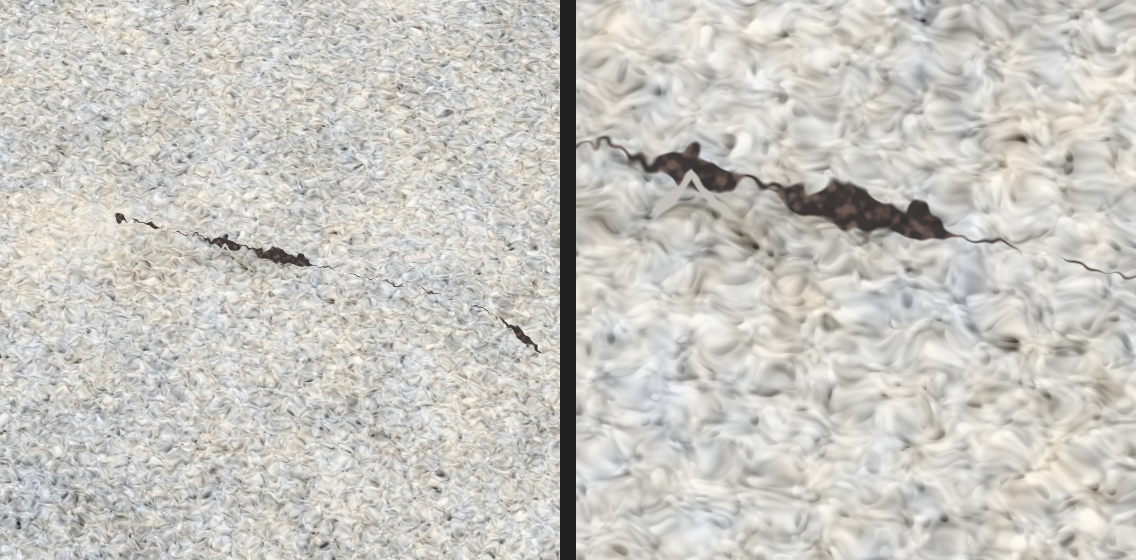
Left: the whole. Right: its middle third, enlarged.
This texture is drawn by a three.js fragment shader. Its source:

```glsl
varying vec2 vUv;

const vec3 STONE = vec3(0.812, 0.808, 0.788);
const vec3 WARM_TINT = vec3(0.022, 0.004, -0.022);
const vec3 COOL_TINT = vec3(-0.012, 0.0, 0.026);
const vec3 CRACK_DARK = vec3(0.19, 0.17, 0.17);
const vec3 CRACK_BROWN = vec3(0.40, 0.32, 0.29);
const vec3 FIBRE = vec3(0.77, 0.76, 0.73);
const vec2 LIGHT = vec2(-0.5, 0.86);
const float GRAIN_SCALE = 42.0;
const float GRAIN_TILT = -0.45;
const float GRAIN_CONTRAST = 1.0;
const float SHADOW_SKEW = 1.5;
const float CRACK_START = 0.207;
const float CRACK_END = 0.968;
const float CRACK_SOFTNESS = 0.0017;

float hash(vec2 p) {
  return fract(sin(dot(p, vec2(127.1, 311.7))) * 43758.5453);
}

vec2 rotate(vec2 p, float a) {
  float c = cos(a), s = sin(a);
  return vec2(c * p.x - s * p.y, s * p.x + c * p.y);
}

float gradientAt(vec2 cell, vec2 offset) {
  float a = 6.2832 * hash(cell);
  return dot(vec2(cos(a), sin(a)), offset);
}

// Gradient noise, centred on zero
float noise(vec2 p) {
  vec2 i = floor(p), f = fract(p);
  vec2 u = f * f * f * (f * (f * 6.0 - 15.0) + 10.0);
  vec2 e = vec2(1.0, 0.0);
  float low = mix(gradientAt(i, f), gradientAt(i + e, f - e), u.x);
  float high = mix(gradientAt(i + e.yx, f - e.yx), gradientAt(i + 1.0, f - 1.0), u.x);
  return mix(low, high, u.y);
}

// Tilted flakes, each with its own tone and a lit upper side
float flakes(vec2 p) {
  vec2 cell = floor(p);
  float tone = 0.0;
  for (int y = -1; y <= 1; y++) {
    for (int x = -1; x <= 1; x++) {
      vec2 id = cell + vec2(float(x), float(y));
      vec2 centre = id + vec2(hash(id + 3.7), hash(id + 9.2));
      vec2 d = p - centre;
      float tilt = GRAIN_TILT + 2.4 * (hash(id + 5.1) - 0.5);
      float size = mix(0.3, 0.62, hash(id + 7.3));
      float r = length(rotate(d, -tilt) * vec2(1.0, 1.9)) / size;
      float face = 0.2 * (hash(id + 1.9) - 0.5) + 0.36 * dot(d, LIGHT);
      tone = mix(tone, face, 1.0 - smoothstep(0.6, 1.1, r));
    }
  }
  return tone;
}

float grainTone(vec2 uv) {
  // Grains grow finer towards the top
  vec2 p = vec2(uv.x, uv.y * (1.0 + 0.2 * uv.y)) * GRAIN_SCALE;
  p += 0.5 * vec2(noise(p * 0.9 + 17.0), noise(p * 0.9 + 41.0));
  vec2 q = rotate(p, -GRAIN_TILT) * vec2(0.85, 1.2);
  float tone = 0.12 * noise(q) + 0.17 * noise(q * 1.9 + 11.0);
  tone += 0.15 * noise(q * 3.7 + 23.0);
  return tone + flakes(p * 0.95) + 0.85 * flakes(p * 1.75 + 31.0);
}

float bump(float x, float centre, float width) {
  float d = (x - centre) / width;
  return exp(-d * d);
}

float crackHeight(float x) {
  float bend = max(x - 0.8, 0.0);
  return 0.612 - 0.24 * (x - 0.21) - 2.1 * bend * bend;
}

// Half width: a broken hairline that opens into pits
float crackWidth(float x) {
  float hairline = 0.0021 * smoothstep(-0.2, 0.15, noise(vec2(x * 32.0, 4.0))) - 0.001;
  float pits = 0.008 * bump(x, 0.214, 0.009) + 0.004 * bump(x, 0.27, 0.018);
  pits += 0.011 * bump(x, 0.405, 0.022) + 0.015 * bump(x, 0.50, 0.026);
  pits += 0.011 * bump(x, 0.54, 0.012) + 0.009 * bump(x, 0.933, 0.024);
  return hairline + pits;
}

void main() {
  vec2 uv = vUv;

  // Broad patches, a pale bank above the crack and grey hollows below it
  float patches = 0.07 * noise(uv * 6.0 + 2.0) + 0.06 * noise(uv * 14.0 + 8.0);
  float bank = bump(uv.x, 0.2, 0.16) * bump(uv.y, 0.59, 0.07);
  float hollow = bump(uv.x, 0.41, 0.13) * bump(uv.y, crackHeight(uv.x) - 0.025, 0.03);
  float corner = bump(length(uv - vec2(0.1, 0.06)), 0.0, 0.2);
  float tone = GRAIN_CONTRAST * grainTone(uv) * (1.0 - 0.3 * bank) + patches;
  tone += 0.07 * bank - 0.09 * hollow - 0.06 * corner;
  tone -= SHADOW_SKEW * tone * tone;

  // Faint warm and cool staining
  float stain = 1.6 * noise(uv * 9.0 + 5.0) + 1.8 * noise(uv * 38.0 + 13.0) + bank - corner;
  vec3 color = STONE + tone;
  color += WARM_TINT * max(stain, 0.0) + COOL_TINT * max(-stain, 0.0);

  // Crack with ragged edges and brown crumbs inside
  float ragged = 0.010 * noise(uv * 38.0 + 3.0) + 0.008 * noise(uv * 95.0 + 6.0);
  float gap = abs(uv.y - crackHeight(uv.x) + ragged) - crackWidth(uv.x);
  float span = smoothstep(CRACK_START - 0.004, CRACK_START + 0.002, uv.x);
  span *= 1.0 - smoothstep(CRACK_END - 0.004, CRACK_END + 0.002, uv.x);
  float crack = span * (1.0 - smoothstep(-CRACK_SOFTNESS, CRACK_SOFTNESS, gap));
  float crumbs = smoothstep(-0.1, 0.45, noise(uv * 110.0) + 0.5 * noise(uv * 210.0));
  color = mix(color, mix(CRACK_DARK, CRACK_BROWN, crumbs), 0.92 * crack);

  // Pale forked fibre bridging the widest part
  float fork = abs(uv.y - 0.562 + 1.1 * abs(uv.x - 0.402) + 0.5 * ragged);
  float reach = 1.0 - smoothstep(0.020, 0.026, abs(uv.x - 0.402));
  color = mix(color, FIBRE, reach * (1.0 - smoothstep(0.002, 0.005, fork)));

  gl_FragColor = vec4(clamp(color, 0.0, 1.0), 1.0);
}
```
